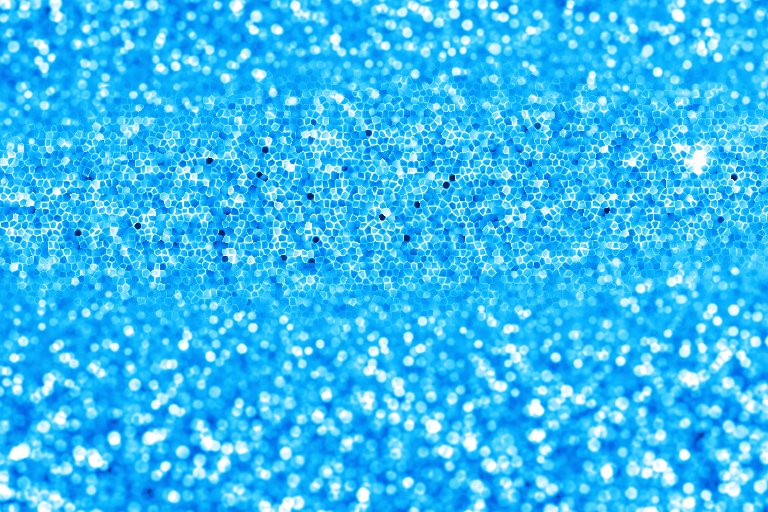
This texture is drawn by a WebGL 2 fragment shader. Its source:

```glsl
#version 300 es
precision highp float;
// Blue glitter seen through a shallow depth of field.
// Jittered cells form sharp rimmed grains in a focus band; away from it
// the same cells become soft overlapping discs, with a few bright ones on top.
uniform vec2 u_resolution;
out vec4 fragColor;

const float GRAINS = 74.0;      // grain rows per canvas height
const float MEAN_TONE = 0.57;

vec3 hash3(vec2 p) {
    vec3 q = fract(p.xyx * vec3(0.1031, 0.1030, 0.0973));
    q += dot(q, q.yzx + 33.33);
    return fract((q.xxy + q.yzz) * q.zyx);
}

// Soft disc: 1 inside the radius, fading over the given softness.
float disc(float dist, float radius, float softness) {
    return 1.0 - smoothstep(radius - softness, radius + softness, dist);
}

// Layered, warped sines for uneven light patches, roughly -2 to 2.
float patches(vec2 p) {
    float sum = 0.0;
    for (int i = 0; i < 4; i++) {
        p = mat2(0.8, 0.6, -0.6, 0.8) * p * 1.4 + 0.6 * sin(p.yx * 0.7) + 4.1;
        sum += sin(p.x) * sin(p.y);
    }
    return sum;
}

// Tone of the grain bed: sharp cells mixed with blurred discs.
float grainTone(vec2 p, float blur, float defocus, float light) {
    vec2 base = floor(p);
    float radius = 0.42 + 0.46 * blur;
    float softness = 0.18 + 0.14 * blur;
    float nearest = 9.0, second = 9.0, glow = 0.0;
    vec2 nearestId = base, offset = vec2(0.0);
    for (int y = -2; y <= 2; y++) {
        for (int x = -2; x <= 2; x++) {
            vec2 id = base + vec2(x, y);
            vec3 rnd = hash3(id + 17.0);
            vec2 centre = id + 0.18 + 0.64 * rnd.xy;
            centre.x += 0.5 * mod(id.y, 2.0) - 0.25;
            float d = length(p - centre);
            if (d < nearest) {
                second = nearest;
                nearest = d;
                nearestId = id;
                offset = p - centre;
            } else {
                second = min(second, d);
            }
            // Few bright discs over many faint light and dark ones
            float strength = 0.56 * pow(rnd.z, 4.0) + 0.26 * (fract(rnd.z * 13.0) - 0.5);
            glow += strength * disc(d, radius * (0.8 + 0.4 * rnd.x), softness);
        }
    }
    float meanGlow = 0.112 * 3.14 * radius * radius;
    glow -= meanGlow;

    // Sharp grains: tilted facets, broken pale rims, sparkles and dark flecks
    vec3 facet = hash3(nearestId + 71.0);
    float angle = 6.2832 * facet.z;
    float rim = 1.0 - smoothstep(0.04, 0.36, second - nearest);
    float sharp = 0.25 + 0.36 * facet.x + 0.03 * light + 0.5 * glow;
    sharp += 0.28 * dot(offset, vec2(cos(angle), sin(angle)));
    sharp += rim * clamp(0.34 + 0.13 * light + 0.6 * (facet.y - 0.5), 0.0, 0.8);
    sharp += 0.36 * step(0.93, facet.z);
    sharp = mix(sharp, 0.0, step(facet.z, 0.012) * disc(nearest, 0.5, 0.12));

    // Blurred grains
    float soft = MEAN_TONE + 0.95 * glow + 0.045 * light;
    return mix(sharp, soft, defocus);
}

// Scattered bright out-of-focus discs, one at most per coarse cell.
float bokeh(vec2 p, float chance) {
    vec2 id = floor(p);
    vec3 rnd = hash3(id + 205.0);
    float d = length(fract(p) - 0.25 - 0.5 * rnd.xy);
    float strength = 0.35 + 0.6 * fract(rnd.x * 7.0 + rnd.y);
    return step(rnd.z, chance) * strength * disc(d, 0.09 + 0.06 * rnd.y, 0.05);
}

// Navy to white through the blues.
vec3 palette(float t) {
    vec3 c = mix(vec3(0.0, 0.14, 0.38), vec3(0.01, 0.42, 0.90), smoothstep(0.0, 0.15, t));
    c = mix(c, vec3(0.02, 0.60, 0.96), clamp((t - 0.15) / 0.20, 0.0, 1.0));
    c = mix(c, vec3(0.04, 0.72, 0.99), clamp((t - 0.35) / 0.17, 0.0, 1.0));
    c = mix(c, vec3(0.30, 0.82, 1.00), clamp((t - 0.52) / 0.18, 0.0, 1.0));
    c = mix(c, vec3(0.75, 0.93, 1.00), clamp((t - 0.70) / 0.22, 0.0, 1.0));
    return mix(c, vec3(1.0), clamp((t - 0.92) / 0.25, 0.0, 1.0));
}

void main() {
    vec2 uv = gl_FragCoord.xy / u_resolution.y;
    float side = 2.0 * gl_FragCoord.x / u_resolution.x - 1.0;

    // Distance from the slightly tilted focus band, softer at the sides
    float focusDist = abs(uv.y - 0.62 - 0.03 * side) + 0.08 * side * side;
    float blur = smoothstep(0.06, 0.56, focusDist);
    float defocus = smoothstep(0.08, 0.30, focusDist);

    float light = patches(uv * 36.0);
    float tone = grainTone(uv * GRAINS, blur, defocus, light);
    tone += 0.03 * side * defocus;
    tone = mix(tone, 1.08, bokeh(uv * 13.0, 0.03 + 0.17 * blur));

    // One strong glint with a ragged halo
    vec2 glint = uv - vec2(0.91 * u_resolution.x / u_resolution.y, 0.69);
    float reach = length(glint) * (1.0 + 0.2 * sin(5.0 * atan(glint.y, glint.x)));
    tone += 0.8 * exp(-reach * reach / 0.0004) + 0.15 * exp(-reach / 0.04);

    fragColor = vec4(palette(tone), 1.0);
}
```
